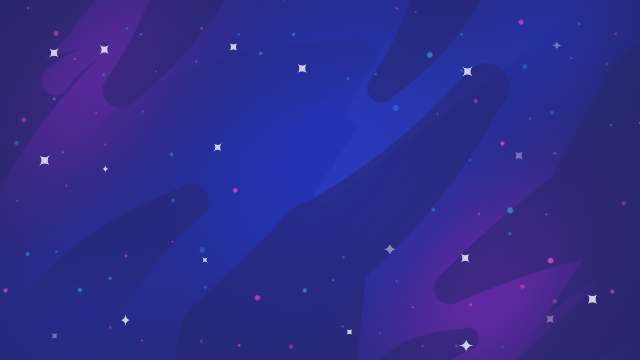
A Shadertoy shader for this background:

```glsl
// Night sky of diagonal blue and violet swooshes with sparkles and coloured dots
#define NAVY vec3(0.153, 0.150, 0.425)
#define BLUE vec3(0.140, 0.200, 0.715)
#define VIOLET vec3(0.410, 0.160, 0.650)
#define PINK vec3(0.820, 0.270, 0.720)
#define CYAN vec3(0.180, 0.520, 0.820)
#define STAR_WHITE vec3(0.880, 0.880, 0.960)
#define SHADE_STRENGTH 0.55
#define SLOPE vec2(0.640, 0.768)
#define STAR_CELL 0.23
#define DOT_CELL 0.125

vec3 hash3(vec2 p) {
    vec3 q = fract(p.xyx * vec3(0.1031, 0.1030, 0.0973));
    q += dot(q, q.yxz + 33.33);
    return fract((q.xxy + q.yzz) * q.zyx);
}

// Soft ellipse of light, its first axis along the swoosh direction
float glow(vec2 p, vec2 centre, vec2 size) {
    vec2 d = p - centre;
    vec2 q = vec2(dot(d, SLOPE), dot(d, vec2(-SLOPE.y, SLOPE.x))) / size;
    return exp(-dot(q, q));
}

// Smooth mask of a tapered capsule; a positive bend bows it to the left of a->b
float swoosh(vec2 p, vec2 a, vec2 b, float ra, float rb, float bend) {
    vec2 pa = p - a, ba = b - a;
    float h = clamp(dot(pa, ba) / dot(ba, ba), 0.0, 1.0);
    vec2 side = normalize(vec2(-ba.y, ba.x));
    vec2 spine = h * ba + side * bend * 4.0 * h * (1.0 - h);
    float d = length(pa - spine) - mix(ra, rb, h);
    float aa = 1.0 / iResolution.y;
    return smoothstep(aa, -aa, d);
}

// Dark fingers, with light slots cut out of them
float shadeMask(vec2 p) {
    // Upper left
    float m = swoosh(p, vec2(0.335, 0.75), vec2(0.53, 1.04), 0.05, 0.10, -0.015);
    float corner = swoosh(p, vec2(-0.10, 0.58), vec2(0.29, 0.87), 0.15, 0.012, 0.02);
    corner *= 1.0 - swoosh(p, vec2(0.155, 0.775), vec2(0.275, 0.86), 0.04, 0.02, 0.01);
    m = max(m, corner);
    m = max(m, swoosh(p, vec2(-0.03, 0.88), vec2(0.20, 1.03), 0.12, 0.07, -0.02));
    // Middle: a long finger on a broad foot, and one hanging from the top
    m = max(m, swoosh(p, vec2(0.89, 0.305), vec2(1.35, 0.76), 0.14, 0.065, -0.03));
    m = max(m, swoosh(p, vec2(0.75, 0.015), vec2(0.89, 0.305), 0.26, 0.14, 0.0));
    m = max(m, swoosh(p, vec2(1.06, 0.755), vec2(1.25, 1.05), 0.04, 0.10, -0.02));
    // Faint arch and lower left finger, both fading out downwards
    float arch = swoosh(p, vec2(0.99, 0.84), vec2(0.45, 0.55), 0.055, 0.20, -0.04);
    m = max(m, 0.3 * arch * smoothstep(0.52, 0.82, p.y));
    float low = swoosh(p, vec2(0.53, 0.44), vec2(0.18, 0.10), 0.05, 0.14, -0.03);
    m = max(m, low * smoothstep(0.0, 0.36, p.y));
    // Lower right
    m = max(m, swoosh(p, vec2(1.25, 0.20), vec2(1.62, 0.41), 0.045, 0.13, 0.01));
    m = max(m, swoosh(p, vec2(1.62, 0.41), vec2(1.88, 0.64), 0.13, 0.26, 0.0));
    m = max(m, swoosh(p, vec2(1.30, 0.06), vec2(1.10, -0.06), 0.03, 0.08, -0.02));
    float edge = swoosh(p, vec2(1.47, -0.05), vec2(1.74, 0.21), 0.06, 0.14, 0.0);
    edge *= 1.0 - 0.6 * swoosh(p, vec2(1.40, 0.0), vec2(1.65, 0.21), 0.025, 0.01, 0.0);
    return max(m, edge);
}

// Four-pointed sparkle, upright or turned by an eighth
float sparkle(vec2 p, float radius, bool turned) {
    if (turned) p = vec2(p.x + p.y, p.y - p.x) * 0.7071;
    vec2 q = pow(abs(p) / radius, vec2(0.62));
    float d = radius * (pow(q.x + q.y, 1.0 / 0.62) - 1.0);
    float aa = 1.5 / iResolution.y;
    return smoothstep(aa, -aa, d);
}

void mainImage(out vec4 fragColor, in vec2 fragCoord) {
    vec2 p = fragCoord / iResolution.y;
    float aa = 1.0 / iResolution.y;

    // Blue and violet light over navy
    float blue = glow(p, vec2(0.92, 0.56), vec2(0.62, 0.48));
    blue += 0.40 * glow(p, vec2(1.56, 0.93), vec2(0.26, 0.20));
    blue += 0.35 * glow(p, vec2(0.18, 0.20), vec2(0.28, 0.22));
    vec3 col = mix(NAVY, BLUE, min(blue, 1.0));
    float violet = 0.72 * glow(p, vec2(0.27, 0.79), vec2(0.37, 0.19));
    violet += 0.88 * glow(p, vec2(1.36, 0.19), vec2(0.34, 0.22));
    col = mix(col, VIOLET, violet);

    // Bright central band with a bulge, then the dark fingers
    float band = swoosh(p, vec2(0.90, 0.46), vec2(1.45, 1.05), 0.025, 0.16, 0.0);
    band = max(band, swoosh(p, vec2(1.0, 0.69), vec2(1.12, 0.85), 0.035, 0.06, 0.0));
    col += 0.022 * band * smoothstep(1.05, 0.6, p.y);
    col = mix(col, NAVY, SHADE_STRENGTH * shadeMask(p));

    // Pink and cyan dots, sparse near the centre
    vec2 cell = floor(p / DOT_CELL);
    vec3 rnd = hash3(cell + 17.0);
    vec3 kind = hash3(cell + 71.0);
    vec2 centre = (cell + 0.12 + 0.76 * rnd.xy) * DOT_CELL;
    float radius = mix(0.0025, 0.0085, kind.x * kind.x * kind.x);
    float density = mix(0.1, 0.85, smoothstep(0.15, 0.4, length(centre - vec2(0.9, 0.5))));
    float dotMask = smoothstep(aa, -aa, length(p - centre) - radius);
    dotMask *= step(rnd.z, density) * mix(0.45, 0.95, kind.z);
    col = mix(col, kind.y < 0.5 ? PINK : CYAN, dotMask);

    // White sparkles, some of them faint
    cell = floor(p / STAR_CELL);
    rnd = hash3(cell + 5.0);
    kind = hash3(cell + 43.0);
    centre = (cell + 0.15 + 0.7 * rnd.xy) * STAR_CELL;
    float star = sparkle(p - centre, mix(0.009, 0.020, kind.x), kind.y < 0.5);
    star *= step(rnd.z, 0.65) * (kind.z < 0.25 ? 0.4 : 0.9);
    star *= smoothstep(0.15, 0.3, length(centre - vec2(0.95, 0.5)));
    col = mix(col, STAR_WHITE, star);

    fragColor = vec4(col, 1.0);
}
```
